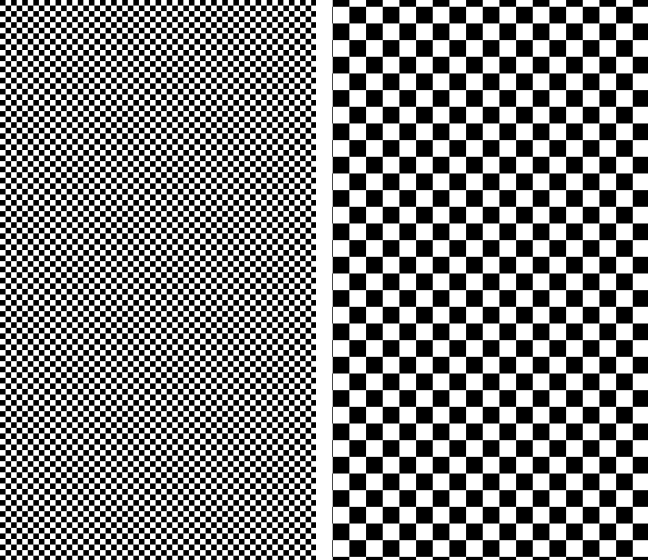
Left, the full canvas; right, a detail of the centre.
Give the GLSL for this pattern, as a Shadertoy shader.

```glsl
const float CELLS_ACROSS = 56.87;
const vec3 DARK = vec3(0.0);
const vec3 LIGHT = vec3(1.0);

// Integral of a square wave that is +1 on even cells and -1 on odd cells
vec2 squareWaveIntegral(vec2 p) {
    return 1.0 - abs(mod(p, 2.0) - 1.0);
}

// Square wave averaged over a box of the given width
vec2 filteredSquareWave(vec2 p, float width) {
    vec2 halfBox = vec2(0.5 * width);
    return (squareWaveIntegral(p + halfBox) - squareWaveIntegral(p - halfBox)) / width;
}

// Light coverage of the checkerboard; cells with an even index sum are dark
float checkerCoverage(vec2 p, float width) {
    vec2 wave = filteredSquareWave(p, width);
    return 0.5 - 0.5 * wave.x * wave.y;
}

void mainImage(out vec4 fragColor, in vec2 fragCoord) {
    // Cell coordinates counted from the upper left corner
    float pixelWidth = CELLS_ACROSS / iResolution.x;
    vec2 cell = vec2(fragCoord.x, iResolution.y - fragCoord.y) * pixelWidth;

    float coverage = checkerCoverage(cell, pixelWidth);
    fragColor = vec4(mix(DARK, LIGHT, coverage), 1.0);
}
```
